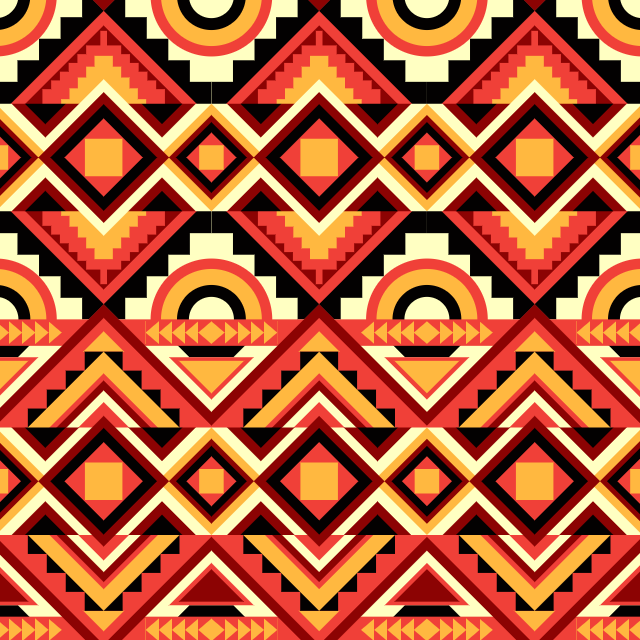
Reproduce this pattern procedurally as a Shadertoy shader.

```glsl
const float CANVAS = 768.0;               // design units per canvas height
const vec2 PERIOD = vec2(258.6, 777.0);
const vec2 CENTRE = vec2(383.0, 579.0);   // middle of the stepped row
const float HALF_W = 129.3;
const float ROW_HALF = 194.25;            // half height of each row
const float BAND_HALF = 64.5;             // half height of the diamond band
const float B_REACH = 212.5;              // tip of the chevron row
const float ARROW_LEN = 15.8;
const float ARROW_HALF = 13.5;
const float STRIP_EDGE = 162.5;           // inner edge of the arrow strip

const vec3 RED = vec3(0.94, 0.25, 0.22);
const vec3 MAROON = vec3(0.55, 0.01, 0.01);
const vec3 ORANGE = vec3(1.0, 0.72, 0.25);
const vec3 CREAM = vec3(1.0, 1.0, 0.76);
const vec3 BLACK = vec3(0.01, 0.005, 0.005);

float pixel;  // size of one pixel in design units

float cover(float d) { return clamp(0.5 - d / pixel, 0.0, 1.0); }

void paint(inout vec3 col, vec3 ink, float d) { col = mix(col, ink, cover(d)); }

float diamond(vec2 p, float r) { return (abs(p.x) + abs(p.y) - r) * 0.70711; }

float box(vec2 p, vec2 size) {
    vec2 q = abs(p) - size;
    return max(q.x, q.y);
}

// Union of boxes that get narrower as they get taller
float stairs(vec2 p, vec2 corner, vec2 run, int count) {
    float d = 1e5;
    for (int k = 0; k < count; k++)
        d = min(d, box(p, corner + float(k) * vec2(-run.x, run.y)));
    return d;
}

// Row of stepped pyramids with arches between
vec3 steppedRow(vec2 p) {
    vec3 col = CREAM;
    paint(col, BLACK, stairs(p, vec2(HALF_W, 90.8), vec2(25.86), 5));

    float arch = length(p - vec2(HALF_W, ROW_HALF));
    paint(col, RED, arch - 73.0);
    paint(col, ORANGE, arch - 60.5);
    paint(col, BLACK, arch - 41.3);
    paint(col, CREAM, arch - 27.0);

    paint(col, RED, diamond(p, 176.0));
    paint(col, MAROON, diamond(p, 158.5));
    paint(col, RED, stairs(p, vec2(73.5, 82.0), vec2(10.5), 6));
    paint(col, RED, box(p, vec2(4.0, 152.0)));
    paint(col, ORANGE, stairs(p, vec2(51.0, 70.0), vec2(10.0, 13.0), 5));
    paint(col, CREAM, diamond(p, 94.0));
    return col;
}

// Row of nested chevrons with triangles and arrow strips between
vec3 chevronRow(vec2 p, vec3 fill) {
    vec3 col = CREAM;
    float w = HALF_W - p.x;
    paint(col, BLACK, max((w - p.y + 122.5) * 0.70711, 148.8 - p.y));
    paint(col, RED, max((w - p.y + 98.0) * 0.70711, p.y - 148.8));
    paint(col, fill, max((w - p.y + 105.5) * 0.70711, p.y - 144.5));

    // Arrows pointing away from the strip's middle
    paint(col, RED, STRIP_EDGE - p.y);
    float across = abs(p.y - 0.5 * (STRIP_EDGE + ROW_HALF));
    float arrow = across - ARROW_HALF * (1.0 - fract(w / ARROW_LEN));
    paint(col, ORANGE, max(arrow * 0.76, w - 5.0 * ARROW_LEN));

    paint(col, MAROON, diamond(p, B_REACH));
    paint(col, RED, diamond(p, 196.0));
    paint(col, ORANGE, max(diamond(p, 180.0), 155.5 - p.y));
    paint(col, BLACK, stairs(p, vec2(91.0, 87.25), vec2(22.75), 4));
    paint(col, ORANGE, diamond(p, 155.5));
    paint(col, RED, diamond(p, 129.5));
    paint(col, MAROON, diamond(p, 121.0));
    paint(col, CREAM, diamond(p, 109.0));
    paint(col, RED, diamond(p, 95.0));
    return col;
}

// Zigzag band with small diamonds
vec3 diamondBand(vec2 p) {
    vec3 col = CREAM;
    vec2 q = p - vec2(HALF_W, 0.0);
    paint(col, MAROON, max(-diamond(p, 94.0), -diamond(q, 83.3)));
    paint(col, BLACK, max(-diamond(p, 110.0), -diamond(q, 99.3)));
    paint(col, ORANGE, diamond(q, 64.5));
    paint(col, MAROON, diamond(q, 51.0));
    paint(col, BLACK, diamond(q, 42.5));
    paint(col, RED, diamond(q, 30.0));
    paint(col, ORANGE, box(q, vec2(14.7)));
    return col;
}

void mainImage(out vec4 fragColor, in vec2 fragCoord) {
    pixel = CANVAS / iResolution.y;
    vec2 cell = mod(fragCoord * pixel - CENTRE + 0.5 * PERIOD, PERIOD) - 0.5 * PERIOD;

    // Mirror into each row's own quadrant
    vec2 a = abs(cell);
    vec2 b = vec2(a.x, 2.0 * ROW_HALF - a.y);
    vec2 near = a.y < b.y ? a : b;

    vec3 col = steppedRow(a);
    float rowB = min(b.y - ROW_HALF, diamond(b, B_REACH));
    paint(col, chevronRow(b, cell.y < 0.0 ? ORANGE : MAROON), rowB);
    paint(col, diamondBand(near), near.y - BAND_HALF);

    // Large diamonds
    paint(col, MAROON, diamond(near, 78.5));
    paint(col, BLACK, diamond(near, 64.0));
    paint(col, RED, diamond(near, 47.0));
    paint(col, ORANGE, box(near, vec2(22.5)));
    fragColor = vec4(col, 1.0);
}
```
